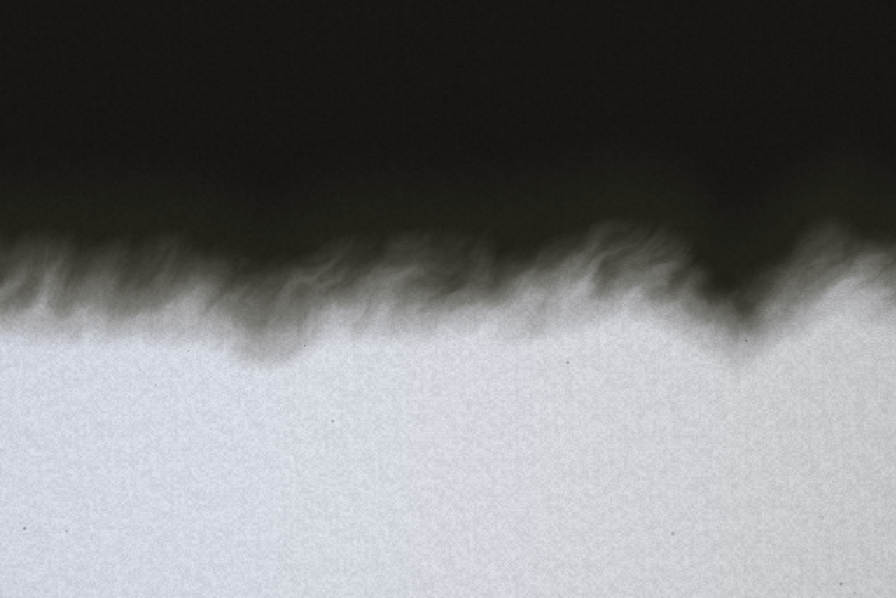
A Shadertoy shader for this background:

```glsl
// A black upper field dissolving through a band of grey smoke into pale paper.
// A wavy edge height is frayed by warped, slanted noise; the distance to it
// drives a chain of tone blends, finished with film grain and faint dust.

float hash(vec2 p) {
    return fract(sin(dot(p, vec2(127.1, 311.7))) * 43758.545);
}

float noise(vec2 p) {
    vec2 i = floor(p), f = fract(p);
    f = f * f * (3.0 - 2.0 * f);
    return mix(mix(hash(i), hash(i + vec2(1, 0)), f.x),
               mix(hash(i + vec2(0, 1)), hash(i + 1.0), f.x), f.y);
}

float fbm(vec2 p) {
    float sum = 0.0, amp = 0.5;
    for (int i = 0; i < 5; i++) {
        sum += amp * noise(p);
        p = mat2(1.6, 1.2, -1.2, 1.6) * p + 7.3;
        amp *= 0.5;
    }
    return sum;
}

float bump(float x, float center, float width) {
    float t = (x - center) / width;
    return exp(-t * t);
}

// Height at which the smoke reaches middle grey
float edgeHeight(float x) {
    return 0.505 - 0.045 * bump(x, 0.30, 0.055)
                 + 0.032 * bump(x, 0.70, 0.09)
                 - 0.060 * bump(x, 0.82, 0.045)
                 + 0.038 * bump(x, 0.94, 0.045);
}

// Slanted, curling strands of smoke, centred on zero
float wisps(vec2 p) {
    vec2 warp = vec2(fbm(p * 6.0), fbm(p * 6.0 + 19.0)) - 0.5;
    vec2 q = p + 0.12 * warp;
    float broad = fbm(vec2(q.x - 0.5 * q.y, q.y) * 10.0) - 0.48;
    float strands = fbm(vec2((q.x - 0.7 * q.y) * 26.0, q.y * 12.0)) - 0.48;
    return 0.085 * broad + 0.06 * strands;
}

// Sparse dark flecks on the paper
float dust(vec2 p) {
    float fleck = 0.0;
    for (int i = 0; i < 16; i++) {
        float k = float(i);
        vec2 center = vec2(1.5 * hash(vec2(k, 2.0)), 0.44 * hash(vec2(k, 5.0)));
        float radius = mix(0.002, 0.005, hash(vec2(k, 8.0)));
        fleck += (1.0 - smoothstep(0.3 * radius, radius, length(p - center)))
               * hash(vec2(k, 11.0));
    }
    return fleck;
}

void mainImage(out vec4 fragColor, in vec2 fragCoord) {
    vec2 uv = fragCoord / iResolution.xy;
    vec2 p = fragCoord / iResolution.y;

    // Signed height above the frayed edge
    float d = uv.y - edgeHeight(uv.x);
    d += wisps(p) * smoothstep(-0.13, -0.01, d) * (1.0 - smoothstep(0.08, 0.17, d));

    // Paper: cool on the left, neutral and dimmer on the right
    vec3 paper = mix(vec3(0.845, 0.865, 0.905), vec3(0.825, 0.83, 0.84), uv.x);
    paper -= 0.16 * dot(uv - vec2(0.42, 0.25), uv - vec2(0.42, 0.25));

    // Tones from paper up through smoke to black
    vec3 color = mix(paper, vec3(0.66, 0.66, 0.67), smoothstep(-0.095, -0.035, d));
    color = mix(color, vec3(0.46, 0.46, 0.44), smoothstep(-0.045, 0.005, d));
    color = mix(color, vec3(0.29, 0.28, 0.25), smoothstep(-0.005, 0.055, d));
    color = mix(color, vec3(0.13, 0.13, 0.10), smoothstep(0.03, 0.115, d));
    color = mix(color, vec3(0.092, 0.086, 0.082), smoothstep(0.10, 0.26, d));

    // Dust and grain, both stronger on light tones
    float light = smoothstep(0.1, 0.8, color.g);
    color -= 0.22 * dust(p) * light;
    float grain = hash(floor(p * 342.0)) + noise(p * 170.0) - 1.0;
    color += grain * mix(0.012, 0.05, light);

    fragColor = vec4(color, 1.0);
}
```
